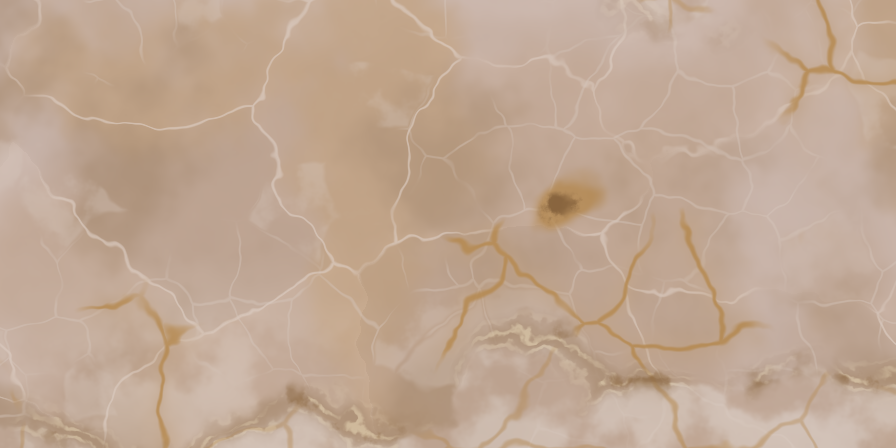
This texture is drawn by a WebGL 2 fragment shader. Its source:

```glsl
#version 300 es
precision highp float; precision highp int;
// Polished pink onyx: cloudy facets, pale cracks, ochre veins and a crusty milky base.

#define PINK vec3(0.785, 0.705, 0.665)
#define BEIGE vec3(0.75, 0.65, 0.58)
#define TAN vec3(0.75, 0.63, 0.51)
#define SHADE vec3(0.67, 0.56, 0.46)
#define OCHRE vec3(0.71, 0.54, 0.32)
#define BROWN vec3(0.54, 0.40, 0.25)
#define MILK vec3(0.83, 0.77, 0.73)
#define CRACK_SCALE 2.1
#define CRACK_WIDTH 0.0045
#define VEIN_SCALE 3.2
#define VEIN_WIDTH 0.009
#define CRUST_WIDTH 0.042

uniform vec2 u_resolution;
out vec4 fragColor;

vec2 hash2(ivec2 cell) {
    uvec2 v = uvec2(cell) * 1664525u + 1013904223u;
    v.x += v.y * 1664525u;
    v.y += v.x * 1664525u;
    v ^= v >> 16u;
    v.x += v.y * 1664525u;
    v.y += v.x * 1664525u;
    v ^= v >> 16u;
    return vec2(v & 0xffffu) / 65535.0;
}

float noise(vec2 p) {
    ivec2 i = ivec2(floor(p));
    vec2 f = fract(p);
    f = f * f * f * (f * (f * 6.0 - 15.0) + 10.0);
    float low = mix(hash2(i).x, hash2(i + ivec2(1, 0)).x, f.x);
    float high = mix(hash2(i + ivec2(0, 1)).x, hash2(i + ivec2(1, 1)).x, f.x);
    return mix(low, high, f.y);
}

float fbm(vec2 p) {
    float sum = 0.0, amp = 0.516;
    for (int i = 0; i < 5; i++) {
        sum += amp * noise(p);
        p = mat2(1.6, 1.2, -1.2, 1.6) * p + 7.3;
        amp *= 0.5;
    }
    return sum;
}

// Voronoi cells: x = distance to the nearest edge, y = random value of the cell
vec2 facets(vec2 p) {
    ivec2 base = ivec2(floor(p)), owner = ivec2(0);
    vec2 f = fract(p), nearest = vec2(0.0);
    float best = 9.0, edge = 9.0;
    for (int k = 0; k < 9; k++) {
        ivec2 o = ivec2(k % 3, k / 3) - 1;
        vec2 r = vec2(o) + hash2(base + o) - f;
        if (dot(r, r) < best) { best = dot(r, r); nearest = r; owner = o; }
    }
    for (int k = 0; k < 25; k++) {
        ivec2 o = owner + ivec2(k % 5, k / 5) - 2;
        vec2 r = vec2(o) + hash2(base + o) - f, gap = r - nearest;
        if (dot(gap, gap) > 1e-5) edge = min(edge, dot(0.5 * (nearest + r), normalize(gap)));
    }
    return vec2(edge, hash2(base + owner + 91).y);
}

float stroke(float d, float width) {
    return 1.0 - smoothstep(0.15 * width, width + 0.5 / u_resolution.y, abs(d));
}

float blob(vec2 p, vec2 center, vec2 size) {
    vec2 q = (p - center) / size;
    return exp(-dot(q, q));
}

void main() {
    vec2 p = gl_FragCoord.xy / u_resolution.y;
    float x = 2.0 * gl_FragCoord.x / u_resolution.x;
    p.x = x * 0.5 * u_resolution.x / u_resolution.y;
    vec2 warp = vec2(fbm(p * 3.0), fbm(p * 3.0 + 17.0)) - 0.5;
    float fine = fbm(p * 11.0 + 40.0);

    // Cloudy body, pinker towards the top right
    float cloud = fbm(p * 1.6 + 3.0) + 0.28 * (p.y - 0.5) + 0.07 * (x - 1.0);
    vec3 color = mix(BEIGE, PINK, smoothstep(0.4, 0.66, cloud));
    float warm = smoothstep(0.5, 0.72, fbm(p * 2.4 + 9.0) + 0.12 * blob(p, vec2(1.2, 0.65), vec2(0.3)));
    color = mix(color, TAN, 0.8 * warm);
    float dusk = smoothstep(0.46, 0.72, fbm(p * 2.9 + 31.0) + 0.22 * (0.45 - p.y));
    color = mix(color, SHADE, 0.7 * dusk);

    // Milky clouds at the lower left
    float mist = blob(p, vec2(0.42, 0.14), vec2(0.33, 0.2)) * smoothstep(0.4, 0.62, fbm(p * 6.0 + 5.0));
    color = mix(color, MILK, 0.65 * mist);

    // Facets, pale flakes and cracks
    vec2 big = facets((p + 0.28 * warp) * CRACK_SCALE + 4.0);
    vec2 small = facets((p + 0.2 * warp) * 6.0 + 20.0);
    float crackEdge = big.x / CRACK_SCALE, splitEdge = small.x / 6.0;
    color += 0.03 * (big.y - 0.5) + 0.012 * exp(-crackEdge * 35.0);
    float flake = smoothstep(0.86, 0.88, small.y) * smoothstep(0.0, 0.012, splitEdge);
    color = mix(color, MILK, 0.35 * flake * smoothstep(0.35, 0.6, fine));
    float open = smoothstep(0.36, 0.56, fbm(p * 3.3 + 61.0));
    float split = smoothstep(0.52, 0.66, fbm(p * 3.0 + 77.0));
    color = mix(color, MILK + 0.03, 0.65 * open * stroke(crackEdge, CRACK_WIDTH));
    color = mix(color, MILK, 0.45 * split * stroke(splitEdge, 0.8 * CRACK_WIDTH));

    // Ochre veins with soft halos, mostly on the right
    float veinEdge = facets((p + 0.24 * warp.yx) * VEIN_SCALE + 50.0).x / VEIN_SCALE;
    float stain = smoothstep(0.52, 0.68, fbm(p * 2.6 + 21.0) + 0.11 * (x - 1.1));
    color = mix(color, TAN, 0.6 * stain * exp(-veinEdge * 28.0));
    color = mix(color, OCHRE, 0.85 * stain * stroke(veinEdge, VEIN_WIDTH));

    // Rusty granular spot
    vec2 q = p - vec2(1.31, 0.5) + 0.2 * warp;
    q = vec2(q.x * 0.8 + q.y * 0.6, q.y * 0.8 - q.x * 0.6);
    float rust = blob(q, vec2(0.0), vec2(0.085, 0.045));
    color = mix(color, OCHRE, 0.8 * smoothstep(0.15, 0.6, rust));
    color = mix(color, BROWN, smoothstep(0.4, 0.75, rust * (0.5 + fine)) * smoothstep(0.4, 0.6, fbm(p * 24.0)));

    // Milky ground and nodules, as signed distances
    float ground = p.y - mix(0.01, 0.18, smoothstep(0.4, 1.9, x));
    float dome = length((p - vec2(1.16, 0.1)) * vec2(1.0, 0.9)) - 0.17;
    float crown = length((p - vec2(1.47, 1.02)) * vec2(1.0, 0.85)) - 0.09;
    float body = min(min(ground, dome), crown) + 0.28 * warp.x + 0.09 * (fine - 0.5);
    float inside = 1.0 - smoothstep(-0.03, 0.005, body);
    vec3 core = mix(BEIGE, MILK, smoothstep(0.34, 0.6, fbm(p * 7.0 + 13.0)));
    core = mix(core, OCHRE, 0.5 * stroke(veinEdge, VEIN_WIDTH));
    color = mix(color, core, 0.8 * inside);

    // Layered crust: cream filaments over brown hollows
    float rim = exp(-pow(body / CRUST_WIDTH, 2.0)) * smoothstep(0.34, 0.56, fbm(p * 5.0 + 83.0));
    rim *= mix(1.0, 0.35, smoothstep(0.7, 0.8, p.y));
    float ridge = 1.0 - abs(2.0 * fbm(vec2(p.x * 9.0, p.y * 18.0) + 6.0 * warp) - 1.0);
    float layer = 0.5 + 0.5 * cos(150.0 * body + 9.0 * fine);
    vec3 crust = mix(SHADE, vec3(0.82, 0.74, 0.62), smoothstep(0.25, 0.9, layer * ridge));
    crust = mix(crust, BROWN, 0.8 * smoothstep(0.55, 0.7, fbm(p * 15.0 + 29.0)));
    color = mix(color, crust, 0.85 * rim);

    color += 0.018 * (fine - 0.5);
    fragColor = vec4(clamp(color, 0.0, 1.0), 1.0);
}
```
